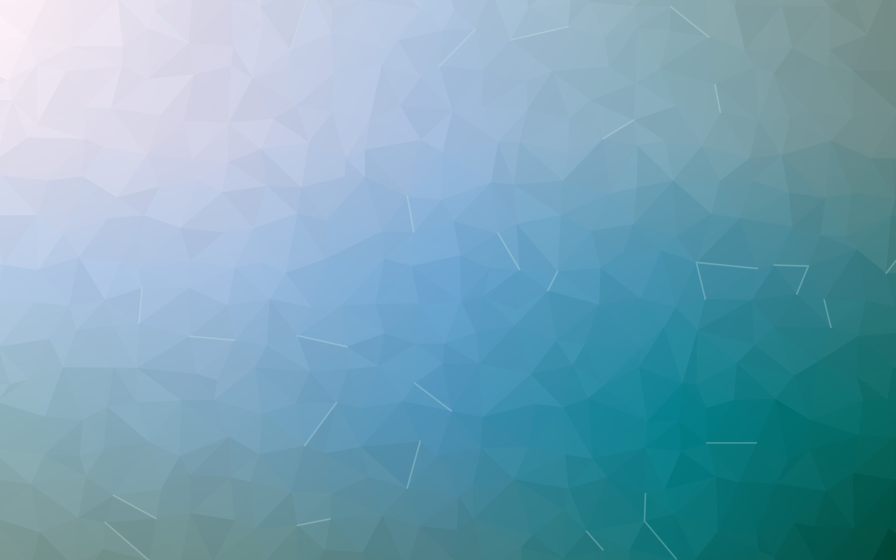
Give the GLSL for this background, as a WebGL 1 fragment shader.

```glsl
precision highp float;
// Low-poly mesh of faint triangles over a pale pink, blue and deep green gradient.

uniform vec2 u_resolution;

const float ROWS = 15.0;        // facet rows over the canvas height
const float JITTER = 0.7;       // vertex scatter, in cells
const float FLATNESS = 0.65;    // 0 = smooth gradient, 1 = flat facets
const float TINT = 0.028;       // brightness range between facets
const float SEAM_WIDTH = 0.015; // in cells
const vec3 SEAM_COLOR = vec3(0.80, 0.92, 0.90);

float hash(vec2 p) {
  return fract(sin(dot(p, vec2(127.1, 311.7))) * 43758.55);
}

vec2 meshVertex(vec2 cell) {
  vec2 scatter = vec2(hash(cell), hash(cell + 57.3));
  return cell + (scatter - 0.5) * JITTER;
}

// Five evenly spaced colours, t from 0 to 1.
vec3 ramp(vec3 a, vec3 b, vec3 c, vec3 d, vec3 e, float t) {
  vec4 k = clamp(t * 4.0 - vec4(0.0, 1.0, 2.0, 3.0), 0.0, 1.0);
  return mix(mix(mix(mix(a, b, k.x), c, k.y), d, k.z), e, k.w);
}

// Gradient built from horizontal ramps blended down the canvas.
vec3 gradient(vec2 uv) {
  float x = uv.x;
  vec3 top = ramp(vec3(1.0, 0.95, 0.97), vec3(0.84, 0.84, 0.91),
    vec3(0.69, 0.78, 0.88), vec3(0.55, 0.68, 0.71), vec3(0.46, 0.55, 0.53), x);
  vec3 upper = ramp(vec3(0.90, 0.88, 0.93), vec3(0.81, 0.82, 0.90),
    vec3(0.62, 0.73, 0.86), vec3(0.50, 0.66, 0.72), vec3(0.42, 0.54, 0.53), x);
  vec3 middle = ramp(vec3(0.70, 0.79, 0.90), vec3(0.63, 0.74, 0.87),
    vec3(0.42, 0.65, 0.82), vec3(0.25, 0.56, 0.67), vec3(0.20, 0.47, 0.49), x);
  vec3 lower = ramp(vec3(0.56, 0.70, 0.74), vec3(0.49, 0.65, 0.75),
    vec3(0.29, 0.57, 0.72), vec3(0.02, 0.51, 0.56), vec3(0.02, 0.40, 0.37), x);
  vec3 bottom = ramp(vec3(0.47, 0.58, 0.56), vec3(0.41, 0.55, 0.54),
    vec3(0.30, 0.50, 0.53), vec3(0.05, 0.45, 0.46), vec3(0.0, 0.28, 0.22), x);
  return ramp(top, upper, middle, lower, bottom, 1.0 - uv.y);
}

// Signed distance to the line a-b, positive on its left.
float sideDistance(vec2 p, vec2 a, vec2 b) {
  vec2 edge = b - a;
  vec2 q = p - a;
  return (edge.x * q.y - edge.y * q.x) / length(edge);
}

// Coverage-weighted centroid (xy), tint (z) and weight (w) of one triangle.
vec4 facet(vec2 p, vec2 a, vec2 b, vec2 c, float pixel) {
  float inside = min(sideDistance(p, a, b),
    min(sideDistance(p, b, c), sideDistance(p, c, a)));
  vec2 centroid = (a + b + c) / 3.0;
  float coverage = clamp(0.5 + inside / pixel, 0.0, 1.0);
  return coverage * vec4(centroid, hash(centroid) - 0.5, 1.0);
}

// Thin pale line on a few random edges, more often toward the lower right.
float seam(vec2 p, vec2 a, vec2 b, vec2 cells, float pixel) {
  vec2 mid = (a + b) * 0.5;
  vec2 uv = mid / cells;
  float chance = mix(0.004, 0.05, clamp(0.5 + 0.5 * (uv.x - uv.y), 0.0, 1.0));
  vec2 edge = b - a;
  float along = clamp(dot(p - a, edge) / dot(edge, edge), 0.0, 1.0);
  float line = 1.0 - smoothstep(0.0, pixel + SEAM_WIDTH, length(p - a - edge * along));
  return line * step(hash(mid + 9.1), chance);
}

void main() {
  vec2 uv = gl_FragCoord.xy / u_resolution;
  vec2 cells = vec2(u_resolution.x / u_resolution.y, 1.0) * ROWS;
  vec2 p = uv * cells;
  float pixel = ROWS / u_resolution.y;
  vec4 sum = vec4(0.0);
  float glint = 0.0;

  // Each nearby quad is split along its shorter diagonal.
  for (int j = -1; j <= 1; j++) {
    for (int i = -1; i <= 1; i++) {
      vec2 cell = floor(p) + vec2(float(i), float(j));
      vec2 a = meshVertex(cell);
      vec2 b = meshVertex(cell + vec2(1.0, 0.0));
      vec2 c = meshVertex(cell + vec2(1.0, 1.0));
      vec2 d = meshVertex(cell + vec2(0.0, 1.0));
      if (distance(a, c) < distance(b, d)) {
        sum += facet(p, a, b, c, pixel) + facet(p, a, c, d, pixel);
        glint = max(glint, seam(p, a, c, cells, pixel));
      } else {
        sum += facet(p, a, b, d, pixel) + facet(p, b, c, d, pixel);
        glint = max(glint, seam(p, b, d, cells, pixel));
      }
      glint = max(glint, seam(p, a, b, cells, pixel));
      glint = max(glint, seam(p, a, d, cells, pixel));
    }
  }

  // Shade from the facet centre, with a little of the smooth gradient left.
  vec3 shade = sum.xyz / max(sum.w, 0.001);
  vec2 center = sum.w > 0.001 ? shade.xy / cells : uv;
  vec3 color = gradient(mix(uv, center, FLATNESS)) + shade.z * TINT;
  color = mix(color, SEAM_COLOR, glint * 0.3);
  gl_FragColor = vec4(clamp(color, 0.0, 1.0), 1.0);
}
```
